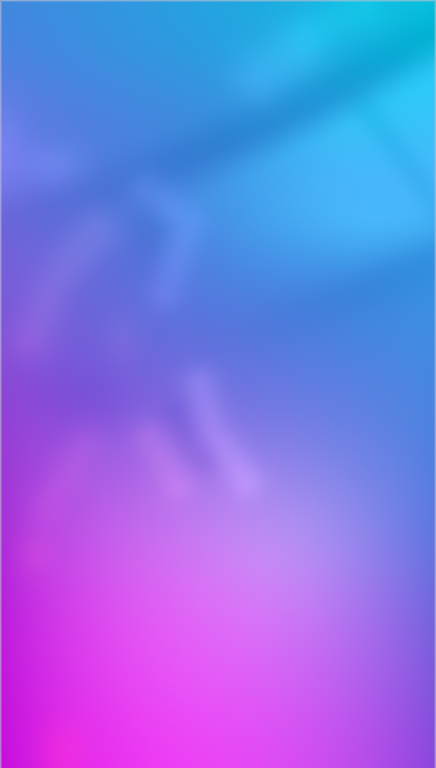
Write a WebGL 1 fragment shader that draws this background.

```glsl
precision highp float;
// Soft blurred backdrop: cyan to magenta gradient with a light panel, a diagonal shadow, wisps and a thin rim.

uniform vec2 u_resolution;

const float ASPECT = 0.566; // canvas width in units of its height

// Smooth horizontal blend passing through left, middle and right colours
vec3 across(float x, vec3 left, vec3 middle, vec3 right) {
  float l = (1.0 - x) * (1.0 - 2.0 * x);
  float m = 4.0 * x * (1.0 - x);
  float r = x * (2.0 * x - 1.0);
  return left * l + middle * m + right * r;
}

float bell(float d, float width) {
  return exp(-d * d / (width * width));
}

// Weighted gradient row; alpha carries the weight
vec4 row(vec2 uv, float height, vec3 left, vec3 middle, vec3 right) {
  return vec4(across(uv.x, left, middle, right), 1.0) * bell(uv.y - height, 0.12);
}

// Blurred line segment
float streak(vec2 p, vec2 a, vec2 b, float width) {
  vec2 ab = b - a;
  float t = clamp(dot(p - a, ab) / dot(ab, ab), 0.0, 1.0);
  return bell(length(p - a - ab * t), width);
}

// Blurred line with one bend
float strand(vec2 p, vec2 a, vec2 b, vec2 c, float width) {
  return max(streak(p, a, b, width), streak(p, b, c, width));
}

// Blurred round spot with separate radii
float glow(vec2 p, vec2 centre, vec2 radius) {
  return bell(length((p - centre) / radius), 1.0);
}

vec3 baseGradient(vec2 uv) {
  vec4 sum = row(uv, 0.0, vec3(0.77, 0.05, 0.86), vec3(0.92, 0.25, 0.96), vec3(0.55, 0.26, 0.86));
  sum += row(uv, 0.16, vec3(0.75, 0.10, 0.86), vec3(0.88, 0.39, 0.97), vec3(0.47, 0.37, 0.86));
  sum += row(uv, 0.33, vec3(0.66, 0.18, 0.85), vec3(0.77, 0.51, 0.95), vec3(0.36, 0.47, 0.88));
  sum += row(uv, 0.46, vec3(0.56, 0.26, 0.83), vec3(0.45, 0.42, 0.87), vec3(0.28, 0.52, 0.87));
  sum += row(uv, 0.62, vec3(0.47, 0.36, 0.85), vec3(0.30, 0.47, 0.86), vec3(0.22, 0.57, 0.89));
  sum += row(uv, 0.8, vec3(0.41, 0.46, 0.89), vec3(0.24, 0.55, 0.87), vec3(0.20, 0.67, 0.92));
  sum += row(uv, 1.0, vec3(0.25, 0.53, 0.87), vec3(0.13, 0.65, 0.88), vec3(0.02, 0.77, 0.87));
  return sum.rgb / sum.a;
}

// Bright panel at the right, between the diagonal shadow and a lower edge
vec3 addPanel(vec3 color, vec2 p) {
  float aboveShadow = p.y - (0.711 + 0.292 * p.x + 0.266 * p.x * p.x);
  float aboveEdge = p.y - (0.455 + 0.40 * p.x);
  float nearRight = smoothstep(0.22, 0.55, p.x);
  float panel = smoothstep(0.01, 0.07, -aboveShadow);
  panel *= smoothstep(-0.02, mix(0.2, 0.06, nearRight), aboveEdge);
  panel *= smoothstep(0.15, 0.5, p.x);
  vec3 light = mix(vec3(0.29, 0.73, 0.99), vec3(0.18, 0.80, 0.98), smoothstep(0.75, 0.90, p.y));
  color = mix(color, light, 0.9 * panel);

  float crease = streak(p, vec2(0.46, 0.88), vec2(0.57, 0.73), 0.02);
  color -= vec3(0.05, 0.03, 0.03) * crease * panel;
  color -= vec3(0.03, 0.02, 0.02) * bell(aboveEdge + 0.025, 0.035) * nearRight;

  float shadow = bell(aboveShadow, 0.034) * mix(0.45, 1.0, smoothstep(0.0, 0.3, p.x));
  return color - vec3(0.05, 0.045, 0.045) * shadow;
}

// Light above the shadow
vec3 addUpperLight(vec3 color, vec2 p) {
  color += vec3(0.06, 0.06, 0.06) * streak(p, vec2(0.34, 0.90), vec2(0.38, 0.93), 0.04);
  color += vec3(0.01, 0.05, 0.03) * streak(p, vec2(0.41, 0.96), vec2(0.47, 0.99), 0.03);
  return color;
}

// Pale curls and strands through the middle and along the left side
vec3 addWisps(vec3 color, vec2 p) {
  vec3 blue = vec3(0.06, 0.045, 0.05);
  vec3 violet = vec3(0.09, 0.07, 0.05);
  vec3 pink = vec3(0.07, 0.04, 0.02);
  color += blue * strand(p, vec2(0.19, 0.755), vec2(0.245, 0.71), vec2(0.215, 0.62), 0.025);
  color -= 0.5 * blue * glow(p, vec2(0.195, 0.70), vec2(0.025, 0.045));
  color += violet * strand(p, vec2(0.26, 0.50), vec2(0.275, 0.44), vec2(0.32, 0.375), 0.024);
  color -= 0.5 * violet * streak(p, vec2(0.23, 0.46), vec2(0.265, 0.40), 0.022);
  color += pink * streak(p, vec2(0.195, 0.43), vec2(0.23, 0.37), 0.024);
  color += pink * strand(p, vec2(0.125, 0.70), vec2(0.07, 0.63), vec2(0.04, 0.56), 0.03);
  color += 0.5 * pink * glow(p, vec2(0.16, 0.56), vec2(0.025, 0.04));
  color += 0.6 * pink * streak(p, vec2(0.11, 0.42), vec2(0.06, 0.34), 0.025);
  color -= 0.7 * pink * glow(p, vec2(0.12, 0.48), vec2(0.07, 0.05));
  color += blue * glow(p, vec2(0.0, 0.805), vec2(0.035, 0.06));
  color += blue * glow(p, vec2(0.07, 0.785), vec2(0.04, 0.03));
  return color;
}

// Warm light in the lower half
vec3 addLowerGlow(vec3 color, vec2 p) {
  color += vec3(0.03, 0.05, 0.01) * glow(p, vec2(0.37, 0.28), vec2(0.11, 0.11));
  color += vec3(0.05, 0.03, 0.0) * glow(p, vec2(0.045, 0.28), vec2(0.025, 0.03));
  color += vec3(0.06, 0.02, -0.03) * glow(p, vec2(0.08, 0.02), vec2(0.035, 0.045));
  return color;
}

// Thin pale line along the top and both sides
vec3 addRim(vec3 color, vec2 p) {
  float inset = min(min(p.x, ASPECT - p.x), 1.0 - p.y);
  float rim = 1.0 - smoothstep(0.0014, 0.0024, inset);
  return mix(color, vec3(0.75, 0.76, 0.82), 0.6 * rim);
}

void main() {
  vec2 uv = gl_FragCoord.xy / u_resolution;
  vec2 p = uv * vec2(ASPECT, 1.0);
  vec3 color = addPanel(baseGradient(uv), p);
  color = addLowerGlow(addWisps(addUpperLight(color, p), p), p);
  gl_FragColor = vec4(clamp(addRim(color, p), 0.0, 1.0), 1.0);
}
```
